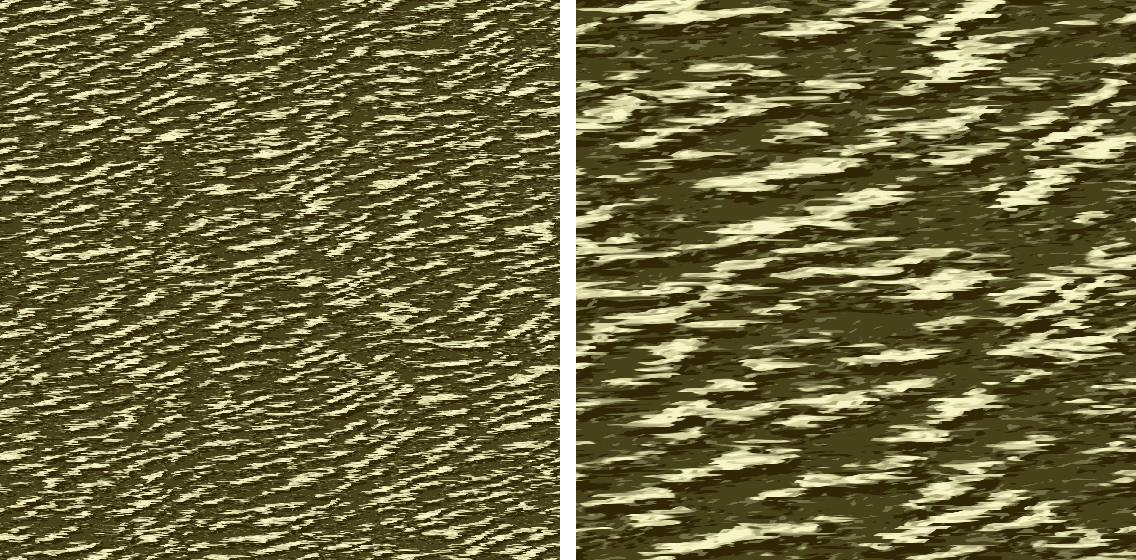
Left: the whole. Right: its middle third, enlarged.
This texture is drawn by a WebGL 2 fragment shader. Its source:

```glsl
#version 300 es
precision highp float;
// Pale ragged flakes in slanting rows over a dark olive ground.

#define BAND_SLOPE 0.35
#define FLAKE_SLOPE 0.15
#define ROW_COUNT 42.0
#define BAND_FREQ vec2(13.0, 64.0)
#define FLAKE_FREQ vec2(24.0, 125.0)
#define FRAY_FREQ vec2(50.0, 320.0)
#define GRAIN_FREQ vec2(100.0, 380.0)
#define THREAD_LINES 512.0
#define TEAR 0.018
#define SHADOW_OFFSET vec2(-0.004, 0.006)
#define LIGHT_START 0.16
#define LIGHT_FULL 0.31

uniform vec2 u_resolution;
out vec4 fragColor;

const vec3 SHADE = vec3(0.19, 0.15, 0.02);
const vec3 OLIVE = vec3(0.28, 0.26, 0.10);
const vec3 MOSS = vec3(0.44, 0.43, 0.27);
const vec3 DULL = vec3(0.68, 0.67, 0.49);
const vec3 PALE = vec3(0.85, 0.84, 0.64);
const vec3 CREAM = vec3(0.97, 0.96, 0.78);

// Integer hash of a lattice cell, giving a unit gradient
vec2 cellGradient(vec2 cell) {
    uvec2 k = uvec2(ivec2(cell) + 32768);
    uint h = k.x * 1597334673u ^ k.y * 3812015801u;
    h = (h ^ (h >> 16)) * 2146121005u;
    h = (h ^ (h >> 15)) * 2221713035u;
    h ^= h >> 16;
    float angle = float(h & 65535u) / 65536.0 * 6.28319;
    return vec2(cos(angle), sin(angle));
}

// Gradient noise, roughly -0.8 to 0.8
float noise(vec2 p) {
    vec2 i = floor(p), f = p - i;
    vec2 w = f * f * f * (f * (f * 6.0 - 15.0) + 10.0);
    float a = dot(cellGradient(i), f);
    float b = dot(cellGradient(i + vec2(1, 0)), f - vec2(1, 0));
    float c = dot(cellGradient(i + vec2(0, 1)), f - vec2(0, 1));
    float d = dot(cellGradient(i + vec2(1, 1)), f - vec2(1, 1));
    return 1.2 * mix(mix(a, b, w.x), mix(c, d, w.x), w.y);
}

vec2 shear(vec2 p, float slope) {
    return vec2(p.x, p.y - slope * p.x);
}

// Sideways slip of each thin line, which tears the outlines
vec2 tear(vec2 p) {
    float line = floor(p.y * THREAD_LINES);
    return p + vec2(TEAR * noise(vec2(p.x * 30.0, line * 1.37 + 0.4)), 0.0);
}

// Slanting rows broken into flatter flakes with frayed ends
float relief(vec2 p) {
    vec2 bent = p + vec2(0.0, 0.014 * noise(p * 5.0 + 3.7));
    vec2 slanted = shear(bent, BAND_SLOPE);
    float drift = 1.3 * noise(slanted * vec2(6.0, 13.0) + 29.4);
    float rows = sin(6.28319 * (slanted.y * ROW_COUNT + drift));
    float bands = noise(slanted * BAND_FREQ + 11.3);
    float flakes = noise(shear(bent, FLAKE_SLOPE) * FLAKE_FREQ + 47.1);
    float fray = noise(p * FRAY_FREQ + 83.9);
    return 0.26 * rows + 0.6 * bands + 0.75 * flakes + 0.5 * fray;
}

void main() {
    vec2 p = tear(gl_FragCoord.xy / u_resolution.y);
    float height = relief(p);
    float above = relief(p + SHADOW_OFFSET);
    float grain = noise(shear(p, 0.2) * GRAIN_FREQ + 131.7);

    // Ground with shadows under the flakes and threads along their rims
    float shadow = smoothstep(0.09, 0.24, above + 0.8 * grain);
    vec3 color = mix(OLIVE, SHADE, shadow);
    float thread = smoothstep(0.20, 0.32, 0.45 * height - grain);
    color = mix(color, MOSS, thread);

    // Mottled flakes with bright crests
    float light = smoothstep(LIGHT_START, LIGHT_FULL, height);
    float body = smoothstep(-0.30, -0.12, grain + 0.2 * height);
    float crest = smoothstep(0.46, 0.66, height + 0.7 * grain);
    vec3 flake = mix(mix(DULL, PALE, body), CREAM, crest);
    color = mix(color, flake, light);

    fragColor = vec4(color, 1.0);
}
```
